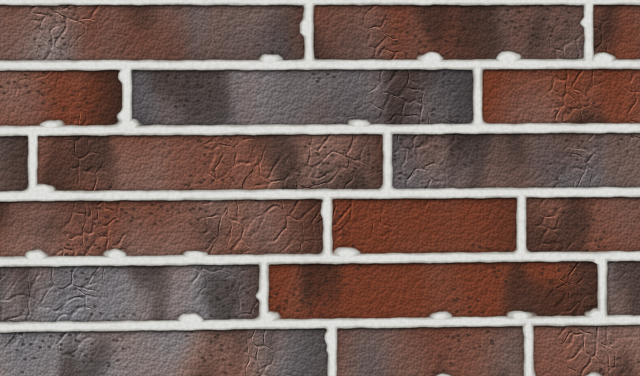
This texture is drawn by a WebGL 1 fragment shader. Its source:

```glsl
precision highp float;
// Weathered wall of long, flame-streaked bricks in irregular bond with pale, smeared mortar.
uniform vec2 u_resolution;

#define ROWS 5.81         // courses per canvas height
#define LONG_BRICK 0.933  // length of a full brick, in canvas heights
#define JOINT 0.0135      // half width of a mortar joint
#define TILT 0.0135       // how far the courses converge to the right
#define RELIEF 1.25       // strength of the surface lighting
#define SMEARS 0.32       // chance of a mortar smear per slot
#define ASH vec3(0.53, 0.47, 0.45)
#define SMOKE vec3(0.36, 0.31, 0.30)
#define EMBER vec3(0.44, 0.23, 0.16)
#define CHAR vec3(0.18, 0.145, 0.13)
#define MORTAR_DARK vec3(0.67, 0.66, 0.63)
#define MORTAR_LIGHT vec3(0.89, 0.89, 0.88)

float hash(vec2 p) {
  vec3 q = fract(p.xyx * 0.1031);
  q += dot(q, q.yzx + 33.33);
  return fract((q.x + q.y) * q.z);
}

// Cellular noise: distances to the nearest and second nearest point
vec2 cells(vec2 p) {
  vec2 id = floor(p), f = fract(p), nearest = vec2(8.0);
  for (int j = -1; j <= 1; j++)
    for (int i = -1; i <= 1; i++) {
      vec2 o = vec2(float(i), float(j));
      float d = length(o + vec2(hash(id + o), hash(id + o + 57.3)) - f);
      nearest = d < nearest.x ? vec2(d, nearest.x) : vec2(nearest.x, min(nearest.y, d));
    }
  return nearest;
}

// Layered, rotated sines, roughly -1 to 1
float waves(vec2 p) {
  float sum = 0.0, amp = 0.5;
  for (int i = 0; i < 4; i++) {
    p = mat2(0.8, 0.6, -0.6, 0.8) * p * 1.7 + 1.3;
    sum += amp * sin(p.x + 1.4 * sin(p.y));
    amp *= 0.6;
  }
  return sum;
}

float smoothMin(float a, float b, float k) {
  float h = max(k - abs(a - b), 0.0) / k;
  return min(a, b) - 0.25 * h * h * k;
}

// Per course: position of the first joint, length of the brick after it
vec2 bond(float r) {
  return r < 0.5 ? vec2(0.822, 0.744) : r < 1.5 ? vec2(0.338, 0.933)
       : r < 2.5 ? vec2(0.087, 0.944) : r < 3.5 ? vec2(0.871, 0.516)
       : r < 4.5 ? vec2(0.702, 0.900) : vec2(0.884, 0.522);
}

// Per course: redness of the left, middle and right brick
vec3 firing(float r) {
  return r < 0.5 ? vec3(0.30, 0.45, 0.60) : r < 1.5 ? vec3(0.80, -0.15, 0.95)
       : r < 2.5 ? vec3(0.05, 0.50, 0.05) : r < 3.5 ? vec3(0.60, 0.75, 0.85)
       : r < 4.5 ? vec3(0.10, 0.90, 0.00) : vec3(0.15, 0.40, 0.65);
}

// Brick surface height: sandy grain, lumps and patches of creases
float relief(vec2 p) {
  vec2 fold = cells(p * vec2(24.0, 19.0) + 0.6 * waves(p * 14.0));
  float torn = smoothstep(0.05, 0.6, waves(p * vec2(6.0, 3.0) + 3.0));
  return -0.28 * cells(p * 115.0).x - 0.30 * cells(p * 48.0).x
       + 0.45 * torn * smoothstep(0.0, 0.25, fold.y - fold.x);
}

void main() {
  vec2 p = gl_FragCoord.xy / u_resolution.y;
  float px = 1.0 / u_resolution.y;

  // Course and brick under this point
  float v = (1.0 - p.y) * (1.0 + TILT * (p.x - 0.85)) * ROWS;
  float row = floor(v), course = mod(row, 6.0);
  vec2 lay = bond(course);
  float period = lay.y + LONG_BRICK;
  float turn = floor((p.x - lay.x) / period);
  float u = p.x - lay.x - turn * period;
  float second = step(lay.y, u);
  float index = 2.0 * turn + second;
  float seed = hash(vec2(index + 11.0, row + 5.0));

  // Distances to the four sides, with worn edges and bulging mortar
  float wobble = 0.0014 * waves(p * 32.0);
  float left = u - second * lay.y - JOINT * 0.95 + wobble;
  float right = mix(lay.y, period, second) - u - JOINT * 0.95 + wobble;
  float top = fract(v) / ROWS - JOINT + wobble;
  float bottom = (1.0 - fract(v)) / ROWS - JOINT + wobble;
  right -= 0.012 * smoothstep(0.25, 0.8, waves(vec2(seed * 40.0, p.y * 16.0)));
  float side = smoothMin(left, right, 0.004);
  float edge = smoothMin(smoothMin(side, bottom, 0.006 + 0.035 * seed * seed), top, 0.006);

  // Mortar smears squeezed onto the lower brick edges
  float slot = floor(p.x / 0.21);
  float chance = hash(vec2(slot + 3.0, row + 29.0));
  float center = (slot + 0.3 + 0.4 * hash(vec2(slot, row + 71.0))) * 0.21;
  vec2 blob = vec2(p.x - center, bottom) / vec2(0.038, 0.020);
  float smear = (length(blob) - 0.85 + 0.3 * waves(p * 22.0)) * 0.02;
  edge = min(edge, smear + step(SMEARS, chance));

  // Fired colour: streaks along the brick, pale bloom and charred patches
  vec3 fire = firing(course);
  float red = index < -0.5 ? fire.x : index < 0.5 ? fire.y : fire.z;
  red += 0.42 * waves(vec2(p.x * 5.0 + seed * 40.0, p.y * 2.0));
  float pale = 0.50 + 0.5 * waves(p * 4.0 + seed * 30.0) + 0.5 * (seed - 0.5);
  pale += 0.35 * smoothstep(0.35, 0.0, p.y);
  vec3 brick = mix(mix(SMOKE, ASH, clamp(pale, 0.0, 1.0)), EMBER, clamp(red, 0.0, 1.0));
  brick *= mix(vec3(0.86, 0.95, 1.03), vec3(1.0), smoothstep(-0.3, 0.3, red));
  float soot = smoothstep(0.15, 0.75, waves(vec2(p.x * 6.0, p.y * 3.0) + seed * 70.0));
  soot = max(0.55 * soot, 0.75 * seed * smoothstep(0.13, 0.0, right));
  brick = mix(brick, CHAR, soot);

  // Rough surface lit from above, with shade under each joint
  float light = relief(p) - relief(p + vec2(-0.0018, 0.0030));
  brick *= clamp(1.0 + RELIEF * light, 0.35, 1.6);
  float pit = smoothstep(0.22, 0.08, cells(p * vec2(30.0, 42.0) + seed * 9.0).x);
  brick = mix(brick, CHAR, 0.6 * pit * smoothstep(0.0, 0.5, waves(p * 8.0)));
  float shade = 0.6 * exp(-max(top, 0.0) / 0.005) + 0.35 * exp(-max(edge, 0.0) / 0.004);
  brick *= 1.0 - min(shade, 0.75);

  // Mortar: light ridge, greyer toward its rims
  float ridge = smoothstep(0.0, 0.65, -edge / JOINT + 0.12 * waves(p * 12.0));
  vec3 mortar = mix(MORTAR_DARK, MORTAR_LIGHT, ridge);
  mortar *= 1.0 - 0.06 * cells(p * 90.0).x;

  gl_FragColor = vec4(mix(mortar, brick, smoothstep(-px, px, edge)), 1.0);
}
```
